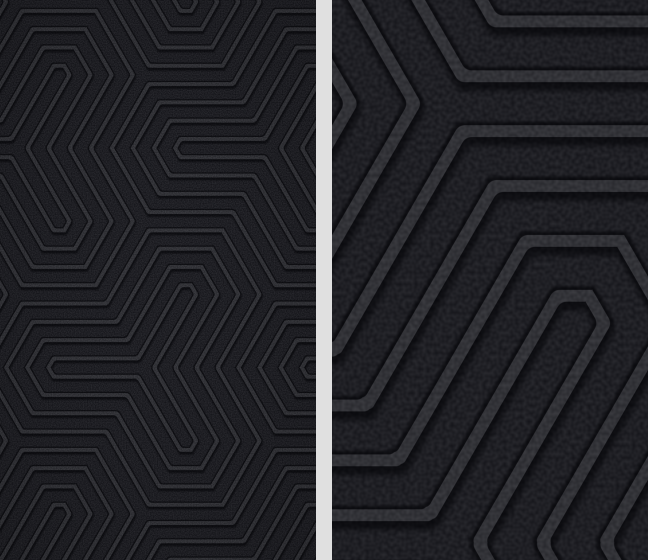
Left, the full canvas; right, a detail of the centre.
A WebGL 2 fragment shader for this pattern:

```glsl
#version 300 es
precision highp float;

uniform vec2 u_resolution;
out vec4 fragColor;

// Lengths are fractions of the canvas width
#define LATTICE 0.802
#define ORIGIN vec2(0.454, 0.609)
#define RINGS 12.0
#define RIDGE_WIDTH 0.0125
#define CORNER 0.006
#define SHADOW_DROP vec2(-0.0015, 0.0065)
#define GRAIN_SCALE 235.0
#define GRAIN_AMOUNT 0.055
#define VIGNETTE 0.16

const float SIN60 = 0.866025;
const float PITCH = LATTICE * SIN60 / RINGS;

const vec3 GROOVE_COLOR = vec3(0.118, 0.119, 0.138);
const vec3 RIDGE_COLOR = vec3(0.188, 0.190, 0.208);
const vec3 SHADOW_COLOR = vec3(0.035, 0.036, 0.050);

vec2 hashGradient(vec2 cell) {
    float h = fract(sin(dot(cell, vec2(127.1, 311.7))) * 43758.5);
    return vec2(cos(h * 6.2832), sin(h * 6.2832));
}

float gradientNoise(vec2 p) {
    vec2 i = floor(p);
    vec2 f = p - i;
    vec2 w = f * f * f * (f * (f * 6.0 - 15.0) + 10.0);
    float a = dot(hashGradient(i), f);
    float b = dot(hashGradient(i + vec2(1, 0)), f - vec2(1, 0));
    float c = dot(hashGradient(i + vec2(0, 1)), f - vec2(0, 1));
    float d = dot(hashGradient(i + vec2(1, 1)), f - vec2(1, 1));
    return mix(mix(a, b, w.x), mix(c, d, w.x), w.y);
}

float smoothMin(float a, float b, float k) {
    float h = max(k - abs(a - b), 0.0) / k;
    return min(a, b) - 0.25 * h * h * k;
}

// Hexagonal-norm distance to an arm that starts at zero and runs along dir
float armDistance(vec2 p, vec2 dir) {
    float along = dot(p, dir);
    float across = abs(dir.x * p.y - dir.y * p.x);
    float beyond = max(max(along - LATTICE / 3.0, -along), 0.0);
    return -smoothMin(-across, -(0.5 * across + SIN60 * beyond), CORNER);
}

// Distance to the nearest three-armed star of the triangular lattice
float starDistance(vec2 p) {
    p -= ORIGIN;
    float row = p.y / (LATTICE * SIN60);
    vec2 home = round(vec2(p.x / LATTICE - 0.5 * row, row));
    float d = 1.0;
    for (int j = -1; j <= 1; j++) {
        for (int i = -1; i <= 1; i++) {
            vec2 cell = home + vec2(i, j);
            vec2 center = LATTICE * vec2(cell.x + 0.5 * cell.y, SIN60 * cell.y);
            vec2 q = p - center;
            d = smoothMin(d, armDistance(q, vec2(-1.0, 0.0)), CORNER);
            d = smoothMin(d, armDistance(q, vec2(0.5, SIN60)), CORNER);
            d = smoothMin(d, armDistance(q, vec2(0.5, -SIN60)), CORNER);
        }
    }
    return d;
}

// Signed distance to the edge of the closest ridge, negative inside
float ridgeDistance(vec2 p) {
    float phase = fract(starDistance(p) / PITCH);
    return abs(phase - 0.5) * PITCH - 0.5 * RIDGE_WIDTH;
}

void main() {
    vec2 uv = gl_FragCoord.xy / u_resolution.x;
    float pixel = 1.0 / u_resolution.x;
    float edge = ridgeDistance(uv);

    // Groove floor with a dark crease and a soft shadow falling downwards
    float dropShadow = 1.0 - smoothstep(-0.003, 0.008, ridgeDistance(uv + SHADOW_DROP));
    float crease = 1.0 - smoothstep(0.001, 0.0065, edge);
    float shade = max(0.80 * dropShadow, 0.85 * crease);
    vec3 color = mix(GROOVE_COLOR, SHADOW_COLOR, shade);

    // Raised ridge
    float ridge = 1.0 - smoothstep(-0.7 * pixel, 0.7 * pixel, edge);
    color = mix(color, RIDGE_COLOR, ridge);

    // Fine grain, weaker in the shadows
    float grain = gradientNoise(uv * GRAIN_SCALE + 0.37);
    color += grain * GRAIN_AMOUNT * mix(1.0 - 0.7 * shade, 1.0, ridge);

    // Gentle darkening towards the corners
    vec2 fromCenter = gl_FragCoord.xy / u_resolution - 0.5;
    color *= 1.05 - VIGNETTE * 2.0 * dot(fromCenter, fromCenter);

    fragColor = vec4(clamp(color, 0.0, 1.0), 1.0);
}
```
